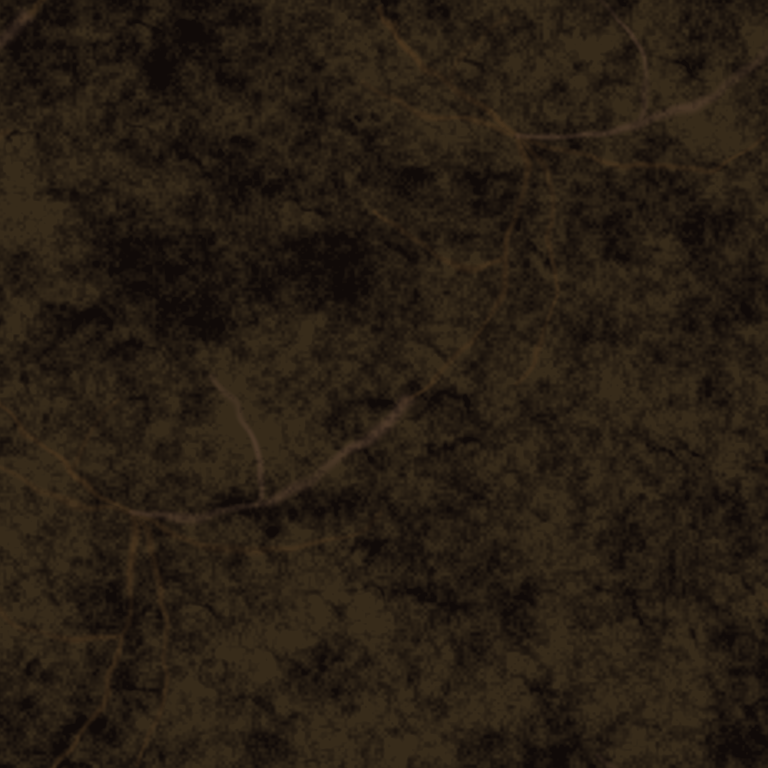
Give the GLSL for this texture, as a WebGL 1 fragment shader.

```glsl
precision highp float;
// Dark forest soil crossed by thin, sagging roots.
// Layered value noise makes the earth, jittered cells add crescent-shaded clods,
// and roots fan out in pairs from hubs on a half-shifted lattice.

uniform vec2 u_resolution;

#define SOIL_MID vec3(0.139, 0.104, 0.067)
#define SOIL_RANGE vec3(0.040, 0.034, 0.019)
#define OCHRE_ROOT vec3(0.27, 0.19, 0.105)
#define PALE_ROOT vec3(0.30, 0.22, 0.165)
#define SOIL_CONTRAST 2.0
#define CLOD_SIZE 0.072
#define CLOD_SHADOW 1.5
#define ROOT_WIDTH 0.0085
#define ROOT_SAG 0.14
#define ROOT_OPACITY 0.62
#define HUB vec2(0.67, 0.83)
#define PERIOD 0.5

float hash(vec2 p) {
  vec3 q = fract(vec3(p.xyx) * 0.1031);
  q += dot(q, q.yzx + 33.33);
  return fract((q.x + q.y) * q.z);
}

float noise(vec2 p) {
  vec2 i = floor(p), f = fract(p);
  f = f * f * (3.0 - 2.0 * f);
  float low = mix(hash(i), hash(i + vec2(1.0, 0.0)), f.x);
  float high = mix(hash(i + vec2(0.0, 1.0)), hash(i + 1.0), f.x);
  return mix(low, high, f.y);
}

vec2 wobble(vec2 p, float frequency) {
  return vec2(noise(p * frequency + 17.0), noise(p * frequency + 71.0)) - 0.5;
}

// Nearly equal energy from broad patches down to fine grain.
float soil(vec2 p) {
  float sum = 0.0, frequency = 4.5;
  for (int i = 0; i < 6; i++) {
    sum += noise(p * frequency + 13.7 * float(i)) - 0.5;
    frequency *= 2.2;
  }
  return sum * SOIL_CONTRAST;
}

// Lumps with a faintly lit body and a dark crescent on the upper right.
float clods(vec2 p) {
  vec2 q = p / CLOD_SIZE + 0.5 * wobble(p, 45.0);
  vec2 cell = floor(q);
  float shadow = 0.0, body = 0.0;
  for (int y = -1; y <= 1; y++) {
    for (int x = -1; x <= 1; x++) {
      vec2 id = cell + vec2(float(x), float(y));
      vec2 jitter = vec2(hash(id + 5.0), hash(id + 29.0)) - 0.5;
      vec2 d = q - id - 0.5 - 0.8 * jitter;
      float radius = 0.18 + 0.22 * hash(id + 53.0);
      float strength = smoothstep(0.3, 0.9, hash(id + 97.0));
      float len = length(d);
      float facing = smoothstep(0.1, 0.9, dot(d / (len + 0.001), vec2(0.45, 0.89)));
      float ring = 1.0 - smoothstep(0.0, 0.15, abs(len - radius));
      shadow = max(shadow, strength * ring * facing);
      body = max(body, strength * (1.0 - smoothstep(radius * 0.3, radius, len)));
    }
  }
  return 0.45 * body - CLOD_SHADOW * shadow;
}

// Coverage of one parabolic root starting at d = 0, as wide as widths.x to widths.y.
float root(vec2 d, float angle, float len, float sag, vec2 widths) {
  vec2 dir = vec2(cos(angle), sin(angle));
  float along = dot(d, dir) / len;
  float t = clamp(along, 0.0, 1.0);
  float across = dot(d, vec2(-dir.y, dir.x)) - 4.0 * sag * len * t * (1.0 - t);
  float slope = 4.0 * sag * (1.0 - 2.0 * t);
  float dist = length(vec2((along - t) * len, across / sqrt(1.0 + slope * slope)));
  return 1.0 - smoothstep(0.0, mix(widths.x, widths.y, t), dist);
}

// Three pairs of roots per hub; the first of each pair carries a side branch.
// Returns ochre coverage in x and pale coverage in y.
vec2 rootNetwork(vec2 p) {
  vec2 cover = vec2(0.0);
  vec2 taper = ROOT_WIDTH * vec2(1.0, 0.65);
  float row = floor((p.y - HUB.y) / PERIOD);
  for (int r = 0; r < 2; r++) {
    float hubRow = row + float(r);
    vec2 d = p - HUB - hubRow * PERIOD;
    d.x -= floor(d.x + 0.5);
    for (int j = 0; j < 3; j++) {
      float pair = float(j);
      float bend = j == 0 ? -1.0 : 1.0;
      float sag = bend * ROOT_SAG * (j == 2 ? 0.4 : 1.0);
      float len = j == 2 ? 0.24 : 0.39;
      float middle = 0.18 - 1.93 * pair;
      float angle = middle - 0.2 * bend;
      vec2 dir = vec2(cos(angle), sin(angle));
      vec2 fork = len * (0.4 * dir + 0.96 * sag * vec2(-dir.y, dir.x));
      vec2 widths = j == 0 ? ROOT_WIDTH * vec2(0.9, 1.7) : taper;
      float main1 = root(d, angle, len, sag, widths);
      float twin = root(d, middle + 0.2 * bend, len * 0.85, sag, taper);
      float branch = root(d - fork, angle - 1.5 * bend, len * 0.46, sag, taper);
      float limb = max(main1, branch * (j == 2 ? 0.5 : 0.9));
      cover.x = max(cover.x, 0.8 * twin);
      if (j == 0) cover.y = max(cover.y, limb);
      else cover.x = max(cover.x, limb);
    }
  }
  return cover;
}

void main() {
  vec2 p = gl_FragCoord.xy / u_resolution.y;
  float tone = clamp(soil(p) + clods(p) + 0.05, -1.9, 1.9);
  vec3 color = SOIL_MID + SOIL_RANGE * tone;

  // Roots wander, fade in and out, and keep some of the soil grain.
  vec2 cover = rootNetwork(p + 0.024 * wobble(p, 13.0) + 0.009 * wobble(p, 42.0));
  cover *= ROOT_OPACITY * (0.45 + 0.75 * noise(p * 19.0 + 7.0));
  float grain = 1.0 + 0.1 * tone;
  color = mix(color, OCHRE_ROOT * grain, cover.x);
  color = mix(color, PALE_ROOT * grain, cover.y);
  gl_FragColor = vec4(color, 1.0);
}
```
